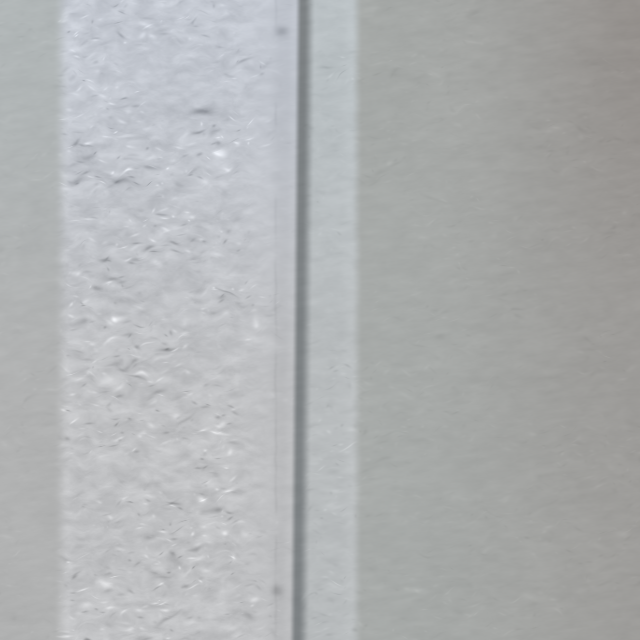
Write a WebGL 1 fragment shader that draws this texture.

```glsl
precision highp float;
// Brushed pale metal panels with vertical folds, a dark seam and fine flecks.
uniform vec2 u_resolution;

// Positions across the canvas
const float LEFT_FOLD = 0.095;
const float FAINT_LINE = 0.431;
const float SEAM_BOTTOM = 0.4655;
const float SEAM_LEAN = 0.0095;
const float RIGHT_FOLD = 0.558;

// Surface colours
const vec3 LEFT_TOP = vec3(0.690, 0.712, 0.715);
const vec3 LEFT_LOW = vec3(0.690, 0.694, 0.694);
const vec3 PANEL_TOP = vec3(0.765, 0.784, 0.818);
const vec3 PANEL_LOW = vec3(0.750, 0.754, 0.762);
const vec3 STRIP_TOP = vec3(0.725, 0.752, 0.765);
const vec3 STRIP_LOW = vec3(0.718, 0.732, 0.738);
const vec3 RIGHT_NEAR = vec3(0.652, 0.665, 0.658);
const vec3 RIGHT_FAR = vec3(0.616, 0.612, 0.602);
const vec3 SEAM_COLOR = vec3(0.490, 0.508, 0.517);

// Texture strengths
const float FLECK_GAIN = 0.15;
const float MOTTLE_GAIN = 0.12;
const float GRAIN_GAIN = 0.030;
const float CLOUD_GAIN = 0.022;

float hash(vec2 p) {
  vec3 q = fract(vec3(p.xyx) * 0.1031);
  q += dot(q, q.yzx + 33.33);
  return fract((q.x + q.y) * q.z);
}

float noise(vec2 p) {
  vec2 i = floor(p);
  vec2 f = fract(p);
  f = f * f * (3.0 - 2.0 * f);
  float low = mix(hash(i), hash(i + vec2(1.0, 0.0)), f.x);
  float high = mix(hash(i + vec2(0.0, 1.0)), hash(i + vec2(1.0)), f.x);
  return mix(low, high, f.y);
}

float fbm(vec2 p) {
  float sum = 0.0;
  float gain = 0.5;
  for (int k = 0; k < 4; k++) {
    sum += gain * noise(p);
    p = p * 2.03 + vec2(17.3, 9.1);
    gain *= 0.5;
  }
  return sum / 0.9375;
}

float bump(float x, float center, float width) {
  float d = (x - center) / width;
  return exp(-d * d);
}

float spot(vec2 p, vec2 center, vec2 size) {
  vec2 d = (p - center) / size;
  return exp(-dot(d, d));
}

// Scattered slanted dashes, signed: dark below zero, bright above.
float flecks(vec2 p, float cells, float seed) {
  vec2 grid = p * vec2(cells, cells * 1.5);
  vec2 base = floor(grid);
  float sum = 0.0;
  for (int j = -1; j <= 1; j++) {
    for (int i = -1; i <= 1; i++) {
      vec2 cell = base + vec2(float(i), float(j));
      vec2 id = cell + seed;
      vec2 d = grid - cell - vec2(hash(id), hash(id + 41.7));
      d.y -= d.x * mix(-0.6, 0.9, hash(id + 12.9));
      d /= vec2(mix(0.12, 0.42, hash(id + 73.1)), mix(0.09, 0.24, hash(id + 5.3)));
      float tone = hash(id + 97.5) * 2.0 - 1.0;
      sum += tone * abs(tone) * exp(-dot(d, d));
    }
  }
  return sum;
}

void main() {
  vec2 uv = gl_FragCoord.xy / u_resolution;
  float x = uv.x + (noise(uv * vec2(20.0, 60.0)) - 0.5) * 0.0022;
  float seam = SEAM_BOTTOM + SEAM_LEAN * uv.y;

  // Masks for the folded faces
  float pastLeft = smoothstep(LEFT_FOLD - 0.012, LEFT_FOLD + 0.014, x);
  float pastSeam = smoothstep(seam - 0.005, seam + 0.005, uv.x);
  float pastRight = smoothstep(RIGHT_FOLD - 0.009, RIGHT_FOLD + 0.009, x);
  float panel = pastLeft * (1.0 - pastSeam);

  // Broad colour of each face
  float lit = smoothstep(0.30, 1.0, uv.y);
  vec3 panelColor = mix(PANEL_LOW, PANEL_TOP, lit);
  panelColor -= 0.025 * smoothstep(FAINT_LINE - 0.014, FAINT_LINE + 0.010, x);
  float far = smoothstep(0.58, 1.02, x + 0.06 * (uv.y - 0.5));
  vec3 rightColor = mix(RIGHT_NEAR, RIGHT_FAR, far);
  rightColor -= vec3(0.035, 0.048, 0.052) * spot(uv, vec2(1.04, 1.0), vec2(0.16, 0.40));
  vec3 color = mix(mix(LEFT_LOW, LEFT_TOP, lit), panelColor, pastLeft);
  color = mix(color, mix(STRIP_LOW, STRIP_TOP, lit), pastSeam);
  color = mix(color, rightColor, pastRight);

  // Fold glints, broken scored line and soft seam
  color += 0.012 * bump(x, LEFT_FOLD + 0.012, 0.012);
  color += 0.014 * bump(x, RIGHT_FOLD - 0.010, 0.010);
  float worn = smoothstep(0.2, 0.8, noise(vec2(3.0, uv.y * 28.0)));
  color -= 0.026 * worn * bump(x, FAINT_LINE, 0.0026);
  color += 0.014 * bump(x, seam - 0.016, 0.006);
  float side = uv.x - seam;
  float groove = smoothstep(-0.014, -0.003, side) * (1.0 - smoothstep(0.000, 0.019, side));
  color = mix(color, SEAM_COLOR, groove);

  // Clouding, brushed grain and clustered flecks
  vec2 slanted = vec2(uv.x, uv.y - 0.12 * uv.x);
  color += CLOUD_GAIN * (fbm(uv * vec2(7.0, 6.0)) - 0.5);
  color += GRAIN_GAIN * (fbm(slanted * vec2(35.0, 130.0)) - 0.5);
  float rough = mix(0.20, 1.0, panel * (1.0 - smoothstep(0.36, 0.45, x)));
  rough = mix(rough, 0.38, pastSeam * (1.0 - pastRight)) * (1.0 - 0.75 * groove);
  vec2 warped = uv + 0.010 * vec2(noise(uv * 45.0), noise(uv * 45.0 + 71.0));
  float marks = 0.70 * flecks(warped, 32.0, 3.0) + 0.60 * flecks(warped, 58.0, 51.0);
  float cluster = mix(0.15, 1.35, smoothstep(0.25, 0.75, noise(uv * vec2(15.0, 19.0))));
  float mottle = fbm(warped * vec2(48.0, 85.0)) - 0.5;
  color += rough * (FLECK_GAIN * marks * cluster + MOTTLE_GAIN * mottle);

  // Fasteners, one scratch and one glint
  color -= 0.12 * spot(uv, vec2(0.440, 0.951), vec2(0.011, 0.008));
  color -= 0.12 * spot(uv, vec2(0.433, 0.077), vec2(0.009, 0.009));
  color -= 0.17 * spot(warped, vec2(0.320, 0.832), vec2(0.018, 0.005));
  color += 0.14 * spot(warped, vec2(0.350, 0.767), vec2(0.008, 0.006));

  gl_FragColor = vec4(clamp(color, 0.0, 1.0), 1.0);
}
```
